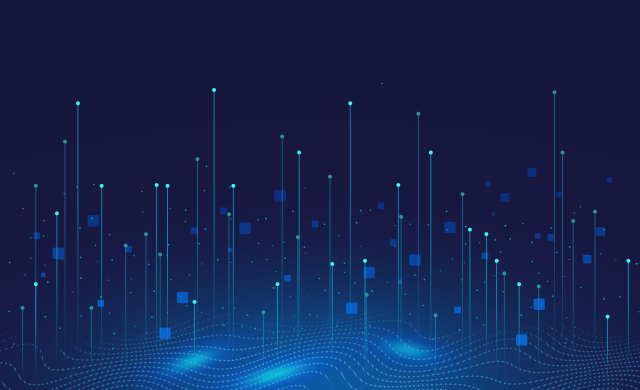
Give the GLSL for this background, as a Shadertoy shader.

```glsl
// Night-blue data landscape: glowing dotted waves, rising pin lights and floating tiles.
#define SPAN 768.0                       // canvas width in scene units
#define NIGHT vec3(0.092, 0.088, 0.245)
#define HAZE vec3(0.045, 0.355, 0.62)
#define HALO vec3(0.04, 0.32, 0.86)
#define CYAN vec3(0.22, 0.98, 0.95)
#define TEAL vec3(0.16, 0.58, 0.60)
#define MESH vec3(0.30, 0.68, 0.92)
#define ROW_GAP 8.5                      // distance between wave rows
#define DOT_GAP 5.5                      // distance between dots in a row
#define SPECK_CELL 21.0

float pixel; // size of one pixel in scene units

float fill(float dist) { return clamp(0.5 - dist / pixel, 0.0, 1.0); }

float hash(vec2 p) {
    vec3 q = fract(vec3(p.xyx) * 0.1031);
    q += dot(q, q.yzx + 33.33);
    return fract((q.x + q.y) * q.z);
}

float roundedBox(vec2 p, float halfSize, float corner) {
    vec2 q = abs(p) - halfSize + corner;
    return length(max(q, 0.0)) + min(max(q.x, q.y), 0.0) - corner;
}

// Tilted bright pool with a wide blue halo and a cyan core
void pool(inout vec3 col, vec2 p, vec2 size, float tilt, float power) {
    float c = cos(tilt), s = sin(tilt);
    vec2 q = vec2(c * p.x + s * p.y, c * p.y - s * p.x) / size;
    float r2 = dot(q, q);
    col = mix(col, HALO, 0.72 * power * exp(-r2));
    col = mix(col, vec3(0.03, 0.82, 0.86), 0.85 * power * exp(-r2 * 4.5));
}

// Wave mesh coordinates: x counts dots, y counts rows
vec2 meshCoord(vec2 p) {
    float swell = 17.0 * sin(p.x / 57.0 + 1.3) * cos(p.y / 31.0 + p.x / 190.0)
                + 11.0 * sin(p.x / 31.0 - p.y / 22.0);
    float drift = 7.0 * sin(p.y / 17.0 + p.x / 70.0);
    return vec2((p.x + drift) / DOT_GAP, (p.y + swell) / ROW_GAP);
}

void waveMesh(inout vec3 col, vec2 p) {
    vec2 m = meshCoord(p);
    vec2 dx = meshCoord(p + vec2(0.5, 0.0)) - meshCoord(p - vec2(0.5, 0.0));
    vec2 dy = meshCoord(p + vec2(0.0, 0.5)) - meshCoord(p - vec2(0.0, 0.5));
    vec2 slope = sqrt(dx * dx + dy * dy);
    vec2 away = abs(fract(m) - 0.5) / max(slope, 0.03);
    float center = exp(-pow((p.x - 375.0) / 240.0, 2.0));
    float ridge = 66.0 + 38.0 * center + 10.0 * sin(p.x / 38.0 + 1.6)
                + 20.0 * exp(-pow((p.x - 645.0) / 55.0, 2.0));
    float fade = 1.0 - smoothstep(ridge * 0.35, ridge, p.y);
    float strength = fade * (0.40 + 0.28 * center);
    col = mix(col, MESH, strength * 0.27 * fill(away.y - 0.35));
    col = mix(col, MESH, strength * fill(length(away) - 1.0));
}

// Scattered points of light, densest at mid height
void specks(inout vec3 col, vec2 p) {
    vec2 id = floor(p / SPECK_CELL);
    vec2 seat = 0.12 + 0.76 * vec2(hash(id), hash(id + 71.0));
    float radius = mix(0.5, 1.1, hash(id + 19.0));
    float band = smoothstep(290.0, 180.0, p.y) * smoothstep(25.0, 90.0, p.y);
    float present = step(hash(id + 43.0), 0.62 * band);
    float dist = length(p - (id + seat) * SPECK_CELL) - radius;
    col = mix(col, vec3(0.05, 0.68, 0.70), 0.85 * present * fill(dist));
}

// One cluster of tiles, repeated at several places and scales
void tiles(inout vec3 col, vec2 p) {
    vec3 cluster[9] = vec3[9](vec3(0, 0, 6.8), vec3(42, 39, 6.8), vec3(128, -96, 6.8),
        vec3(149, -53, 6.8), vec3(-26, 21, 4), vec3(-18, -26, 2.6),
        vec3(84, 5, 4), vec3(51, -60, 4), vec3(163, 27, 4));
    vec3 copies[4] = vec3[4](vec3(70, 164, 1), vec3(294, 194, 1),
        vec3(498, 156, 1), vec3(606, 231, 0.77));
    for (int c = 0; c < 4; c++) {
        for (int i = 0; i < 9; i++) {
            vec3 tile = cluster[i] * copies[c].z;
            vec2 seat = copies[c].xy + tile.xy;
            vec3 tint = mix(vec3(0.02, 0.42, 0.86), vec3(0.045, 0.19, 0.52),
                            smoothstep(60.0, 240.0, seat.y));
            col = mix(col, tint, 0.9 * fill(roundedBox(p - seat, tile.z, tile.z * 0.3)));
        }
    }
}

// Vertical line fading downward from a round head
void pin(inout vec3 col, vec2 p, float x, float top, bool lit) {
    vec3 tint = lit ? CYAN : TEAL;
    float line = fill(abs(p.x - x) - 0.5) * step(p.y, top);
    float fade = smoothstep(0.05, 0.75, p.y / top);
    col = mix(col, vec3(0.07, 0.66, 0.82), line * fade * (lit ? 0.85 : 0.55));
    col = mix(col, tint, fill(length(p - vec2(x, top)) - 2.3));
}

// Overlapping rows of pins, each with its own spacing and rhythm
void pins(inout vec3 col, vec2 p) {
    for (int i = 0; i < 18; i++) {
        float k = float(i);
        pin(col, p, 27.0 + 41.3 * k, 150.0 + 62.0 * cos(2.55 * (k - 1.0)), i % 4 == 1);
        if (i < 10) pin(col, p, 43.0 + 79.0 * k,
            i < 4 ? 245.0 : 220.0 + 65.0 * cos(3.1416 * k), i > 0 && i != 8);
        if (i < 8) pin(col, p, 93.5 + 81.7 * k,
            i % 5 == 1 ? 187.0 : 330.0 + 30.0 * cos(2.6 * (k - 2.0)), i % 2 == 0);
        if (i < 5) pin(col, p, 78.0 + 159.0 * k, 298.0 - 21.0 * k, false);
        if (i < 5) pin(col, p, 43.0 + 145.0 * k, i % 2 == 0 ? 127.0 : 246.0, true);
    }
}

void mainImage(out vec4 fragColor, in vec2 fragCoord) {
    pixel = SPAN / iResolution.x;
    vec2 p = fragCoord * pixel;
    // Night sky and ground haze
    vec2 haze = (p - vec2(384.0, 0.0)) / vec2(265.0, 122.0);
    vec3 col = mix(NIGHT, HAZE, exp(-dot(haze, haze)));
    // Light pools under the waves
    pool(col, p - vec2(232.0, 35.0), vec2(55.0, 19.0), 0.33, 0.85);
    pool(col, p - vec2(331.0, 19.0), vec2(75.0, 19.0), 0.27, 1.0);
    pool(col, p - vec2(489.0, 48.0), vec2(52.0, 18.0), -0.20, 0.7);
    waveMesh(col, p);
    // Floating parts
    tiles(col, p);
    specks(col, p);
    pins(col, p);
    fragColor = vec4(col, 1.0);
}
```
